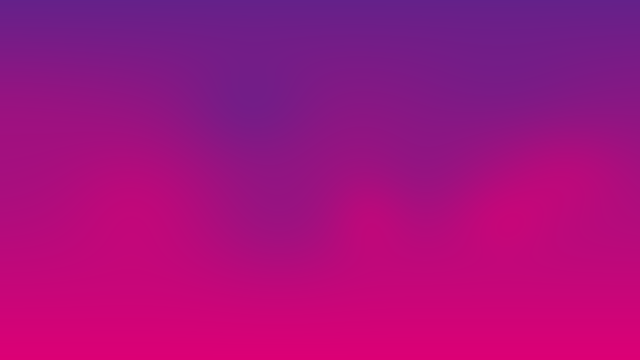
Write a WebGL 1 fragment shader that draws this background.

```glsl
precision highp float;
// Soft magenta-to-violet backdrop: a vertical blend whose height is
// warped by broad elliptical Gaussian glows (positive) and shades
// (negative), then mapped onto a two-colour ramp.

uniform vec2 u_resolution;

// Elliptical Gaussian falloff, 1 at the center
float blob(vec2 uv, vec2 center, vec2 radius) {
  vec2 q = (uv - center) / radius;
  return exp(-dot(q, q));
}

void main() {
  vec2 uv = gl_FragCoord.xy / u_resolution;

  // Vertical base: warm at the bottom, cool at the top
  float warmth = pow(max(1.0 - uv.y, 0.0), 0.93);

  // Left haze and glow
  warmth += 0.12 * blob(uv, vec2(0.0, 0.70), vec2(0.25, 0.17));
  warmth += 0.165 * blob(uv, vec2(0.21, 0.45), vec2(0.11, 0.17));

  // Violet shade sinking from upper left of center
  warmth -= 0.19 * blob(uv, vec2(0.39, 0.69), vec2(0.10, 0.14));
  warmth -= 0.17 * blob(uv, vec2(0.435, 0.39), vec2(0.11, 0.18));

  // Small middle glow and the valley beside it
  warmth += 0.15 * blob(uv, vec2(0.575, 0.40), vec2(0.06, 0.11));
  warmth -= 0.09 * blob(uv, vec2(0.665, 0.52), vec2(0.08, 0.14));

  // Slanted right glow under a violet shade
  warmth += 0.155 * blob(uv, vec2(0.785, 0.40), vec2(0.08, 0.11));
  warmth += 0.19 * blob(uv, vec2(0.885, 0.52), vec2(0.10, 0.13));
  warmth -= 0.09 * blob(uv, vec2(0.78, 0.74), vec2(0.14, 0.14));

  vec3 violet = vec3(0.39, 0.13, 0.54);
  vec3 magenta = vec3(0.865, 0.0, 0.46);
  gl_FragColor = vec4(mix(violet, magenta, clamp(warmth, 0.0, 1.0)), 1.0);
}
```
